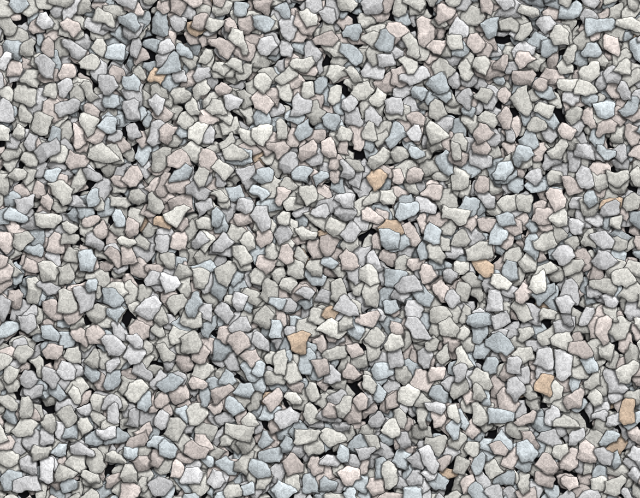
Reproduce this texture procedurally as a Shadertoy shader.

```glsl
// Bed of pale crushed gravel: angular grey, bluish and pinkish chips with dark gaps.

const float TAU = 6.28318;
const float CELLS_PER_HEIGHT = 23.0;
const int LAYERS = 5;
const int FACETS = 6;
const vec2 LIGHT = vec2(0.35, 0.94);
const vec3 GAP_COLOR = vec3(0.08, 0.08, 0.09);

float hash(vec2 p) {
    vec3 q = fract(p.xyx * 0.1031);
    q += dot(q, q.yzx + 33.33);
    return fract((q.x + q.y) * q.z);
}

// One of many independent random values of a stone
float pick(vec2 id, float salt) {
    return hash(id + salt * vec2(37.1, 17.7));
}

float valueNoise(vec2 p) {
    vec2 i = floor(p), f = fract(p);
    f = f * f * (3.0 - 2.0 * f);
    return mix(mix(hash(i), hash(i + vec2(1, 0)), f.x),
               mix(hash(i + vec2(0, 1)), hash(i + vec2(1, 1)), f.x), f.y);
}

// Small displacement that roughens the outlines
vec2 roughen(vec2 p, float frequency, float amount) {
    vec2 q = p * frequency;
    return amount * (vec2(valueNoise(q), valueNoise(q + 71.0)) - 0.5);
}

float smoothMax(float a, float b, float k) {
    float h = max(k - abs(a - b), 0.0) / k;
    return max(a, b) + h * h * k * 0.25;
}

// Convex chip cut by random lines: x = distance, yz = outward normal of nearest side
vec3 chip(vec2 p, vec2 id, vec2 radii, float turn) {
    float dist = -9.0, nearest = -9.0;
    vec2 normal = vec2(0);
    for (int k = 0; k < FACETS; k++) {
        float fk = float(k);
        float angle = (fk + 0.7 * pick(id, 10.0 + fk)) * TAU / float(FACETS) + turn;
        vec2 dir = vec2(cos(angle), sin(angle));
        vec2 local = vec2(cos(angle - turn), sin(angle - turn));
        float side = dot(p, dir) - length(local * radii) * mix(0.66, 1.02, pick(id, 20.0 + fk));
        if (side > nearest) { nearest = side; normal = dir; }
        dist = smoothMax(dist, side, 0.06);
    }
    return vec3(dist, normal);
}

vec3 stoneColor(vec2 id) {
    float kind = pick(id, 31.0);
    vec3 tint = vec3(0.815, 0.81, 0.785);
    if (kind < 0.18) tint = vec3(0.765, 0.795, 0.81);
    else if (kind < 0.38) tint = vec3(0.835, 0.795, 0.775);
    else if (kind < 0.62) tint = vec3(0.805, 0.805, 0.81);
    else if (kind > 0.992) tint = vec3(0.84, 0.75, 0.66);
    return tint * mix(0.91, 1.09, pick(id, 32.0));
}

// Bevelled sides, a broken ridge and mineral grain
vec3 shadeStone(vec2 p, vec2 id, vec3 shape, vec2 world) {
    float depth = -shape.x;
    float bevel = 1.0 - smoothstep(0.03, mix(0.10, 0.30, pick(id, 33.0)), depth);
    float light = 1.01 + 0.16 * bevel * (dot(shape.yz, LIGHT) - 0.3);
    float ridgeAngle = TAU * pick(id, 34.0);
    vec2 ridge = vec2(cos(ridgeAngle), sin(ridgeAngle));
    float beyond = dot(p, ridge) - mix(0.0, 0.25, pick(id, 35.0));
    light += 0.13 * smoothstep(-0.05, 0.06, beyond) * (dot(ridge, LIGHT) - 0.35);
    light *= mix(0.86, 1.0, smoothstep(-0.01, 0.06, depth));
    vec2 grainPos = world + 9.0 * id;
    float grain = 0.08 * (valueNoise(grainPos * 3.5) - 0.5)
                + 0.09 * (valueNoise(grainPos * 9.0) - 0.5)
                + 0.17 * (valueNoise(grainPos * 18.0) - 0.5);
    return stoneColor(id) * (light + grain);
}

// Lays one stone over the colour below it, with its contact shadow
vec3 layStone(vec3 below, vec2 p, vec2 id, vec2 world, float dim, float pixel) {
    float size = mix(0.38, 0.57, pick(id, 3.0));
    float stretch = sqrt(mix(1.0, 2.1, pick(id, 4.0)));
    vec3 shape = chip(p, id, size * vec2(stretch, 1.0 / stretch), TAU * pick(id, 5.0));
    float reach = 0.11 - 0.06 * dot(shape.yz, LIGHT);
    vec3 color = below * mix(0.28, 1.0, smoothstep(-0.03, reach, shape.x));
    float cover = smoothstep(0.8 * pixel, -0.8 * pixel, shape.x);
    if (cover > 0.0) color = mix(color, dim * shadeStone(p, id, shape, world), cover);
    return color;
}

void mainImage(out vec4 fragColor, in vec2 fragCoord) {
    float pixel = CELLS_PER_HEIGHT / iResolution.y;
    vec2 world = fragCoord * pixel;
    vec2 rough = world + roughen(world, 2.5, 0.16) + roughen(world, 7.0, 0.05);
    vec3 color = GAP_COLOR;

    // Layers of jittered stones, painted from the deepest upwards
    for (int layer = 0; layer < LAYERS; layer++) {
        float level = float(layer);
        vec2 grid = rough + level * vec2(0.37, 0.61) + 50.0;
        vec2 cell = floor(grid);
        float present = layer == LAYERS - 1 ? 0.45 : 1.0;
        float dim = mix(0.88, 1.01, level / float(LAYERS - 1));
        for (int j = -1; j <= 1; j++)
        for (int i = -1; i <= 1; i++) {
            vec2 home = cell + vec2(i, j);
            vec2 id = home + level * vec2(131.0, 71.0);
            if (pick(id, 6.0) > present) continue;
            vec2 jitter = 0.54 * (vec2(pick(id, 1.0), pick(id, 2.0)) - 0.5);
            color = layStone(color, grid - home - 0.5 - jitter, id, world, dim, pixel);
        }
    }
    fragColor = vec4(clamp(color, 0.0, 1.0), 1.0);
}
```
